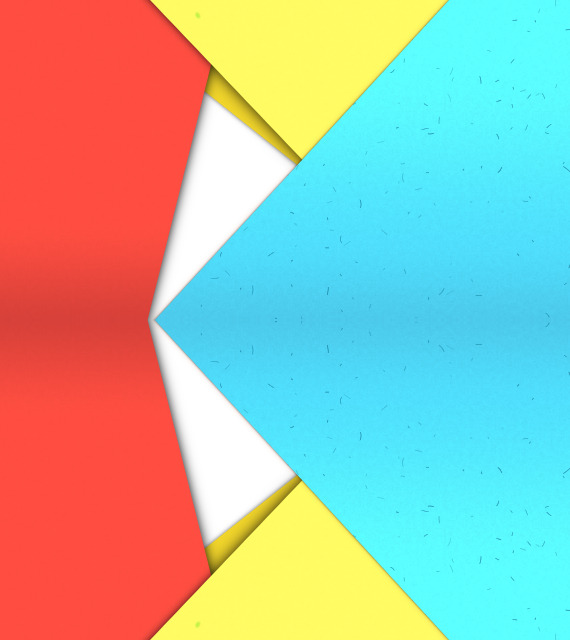
Reproduce this background procedurally as a Shadertoy shader.

```glsl
// Overlapping sheets of coloured paper, mirrored about the horizontal midline.
#define RED_PAPER vec3(1.0, 0.305, 0.255)
#define RED_DIM vec3(0.83, 0.25, 0.22)
#define CYAN_PAPER vec3(0.36, 1.0, 1.0)
#define CYAN_MID vec3(0.31, 0.87, 0.99)
#define CYAN_DIM vec3(0.30, 0.79, 0.92)
#define YELLOW_PAPER vec3(1.0, 0.985, 0.39)
#define OCHRE_PAPER vec3(0.95, 0.84, 0.17)
#define FIBRE_COLOR vec3(0.12, 0.55, 0.67)
#define FIBRE_CELL 0.027
#define FIBRE_DENSITY 0.42
#define GRAIN 0.035
#define SHADOW_WIDTH 0.011

vec2 hash2(vec2 p) {
    vec3 q = fract(vec3(p.xyx) * vec3(0.1031, 0.1030, 0.0973));
    q += dot(q, q.yzx + 33.33);
    return fract((q.xx + q.yz) * q.zy);
}

float gradientNoise(vec2 p) {
    vec2 cell = floor(p), f = fract(p);
    vec2 w = f * f * f * (f * (f * 6.0 - 15.0) + 10.0);
    float row[2];
    for (int j = 0; j < 2; j++) {
        vec2 a = vec2(0.0, float(j)), b = vec2(1.0, float(j));
        float left = dot(hash2(cell + a) * 2.0 - 1.0, f - a);
        float right = dot(hash2(cell + b) * 2.0 - 1.0, f - b);
        row[j] = mix(left, right, w.x);
    }
    return mix(row[0], row[1], w.y);
}

// Signed distance to the line a-b, positive on its left.
float edge(vec2 p, vec2 a, vec2 b) {
    vec2 along = normalize(b - a);
    return along.x * (p.y - a.y) - along.y * (p.x - a.x);
}

float cover(float d, float pixel) {
    return clamp(0.5 + d / pixel, 0.0, 1.0);
}

// Multiplier for the shade thrown outside a sheet.
float shade(float d, float width, float strength) {
    float t = max(-d, 0.0) / width;
    return 1.0 - strength * exp(-t - 0.5 * t * t);
}

// Short curved hairs scattered one per cell.
float fibres(vec2 p, float pixel) {
    vec2 home = floor(p / FIBRE_CELL);
    float ink = 0.0;
    for (int j = -1; j <= 1; j++)
    for (int i = -1; i <= 1; i++) {
        vec2 cell = home + vec2(i, j);
        vec2 place = hash2(cell + 17.0), trait = hash2(cell + 71.0);
        vec2 kind = hash2(cell + 139.0);
        vec2 q = p - (cell + place) * FIBRE_CELL;
        float angle = trait.x * 6.2832;
        q = mat2(cos(angle), -sin(angle), sin(angle), cos(angle)) * q;
        float halfLength = mix(0.001, 0.0065, trait.y * trait.y);
        q.y -= 70.0 * (kind.y - 0.3) * (q.x * q.x);
        float d = length(vec2(max(abs(q.x) - halfLength, 0.0), q.y));
        float hair = 1.0 - smoothstep(0.0002, 0.0007 + 0.5 * pixel, d);
        ink = max(ink, hair * step(kind.x, FIBRE_DENSITY) * mix(0.2, 0.75, place.x));
    }
    return ink;
}

void mainImage(out vec4 fragColor, in vec2 fragCoord) {
    float pixel = 1.0 / iResolution.y;
    vec2 p = fragCoord * pixel;
    p.y = abs(p.y - 0.5);

    // Sheet edges
    float red = edge(p, vec2(0.2305, 0.0), vec2(0.3294, 0.397));
    float cyan = edge(p, vec2(0.7018, 0.5), vec2(0.242, 0.0));
    float yellow = edge(p, vec2(0.2344, 0.5), vec2(0.4727, 0.25));
    float ochre = edge(p, vec2(0.3203, 0.3568), vec2(0.4648, 0.2422));

    // Paper surfaces
    float grain = gradientNoise(p * 330.0) + 0.7 * gradientNoise(p * 120.0 + 9.0);
    vec3 redColor = mix(RED_DIM, RED_PAPER, smoothstep(-0.03, 0.16, p.y));
    redColor *= 1.0 + 0.6 * GRAIN * grain;
    vec3 cyanColor = mix(CYAN_DIM, CYAN_MID, smoothstep(-0.02, 0.13, p.y));
    cyanColor = mix(cyanColor, CYAN_PAPER, smoothstep(0.08, 0.42, p.y));
    cyanColor *= 1.0 + GRAIN * grain;
    cyanColor = mix(cyanColor, FIBRE_COLOR, fibres(p, pixel));
    vec3 yellowColor = YELLOW_PAPER * (1.0 + 0.2 * GRAIN * grain);

    // Green fleck on the yellow sheet
    vec2 fleck = (p - vec2(0.309, 0.476)) * vec2(1.0, 0.75);
    fleck.x += 0.35 * fleck.y;
    float fleckCover = cover(0.0033 - length(fleck), 2.0 * pixel);
    yellowColor = mix(yellowColor, vec3(0.72, 0.94, 0.25), 0.8 * fleckCover);

    // Stack from bottom to top, each sheet shading those below
    vec3 color = vec3(1.0) * shade(ochre, 0.004, 0.3);
    color = mix(color, OCHRE_PAPER, cover(ochre, pixel));
    color *= shade(yellow, SHADOW_WIDTH * 1.3, 0.45);
    color *= shade(red, SHADOW_WIDTH, 0.5);
    color = mix(color, redColor * shade(yellow, SHADOW_WIDTH * 0.7, 0.4), cover(red, pixel));
    color = mix(color, yellowColor, cover(yellow, pixel));
    color *= mix(vec3(1.0), vec3(0.94, 0.88, 0.85), 1.0 - shade(cyan, 0.005, 1.0));
    color *= shade(cyan, 0.002, 0.3);
    color = mix(color, cyanColor, cover(cyan, pixel));

    fragColor = vec4(clamp(color, 0.0, 1.0), 1.0);
}
```
